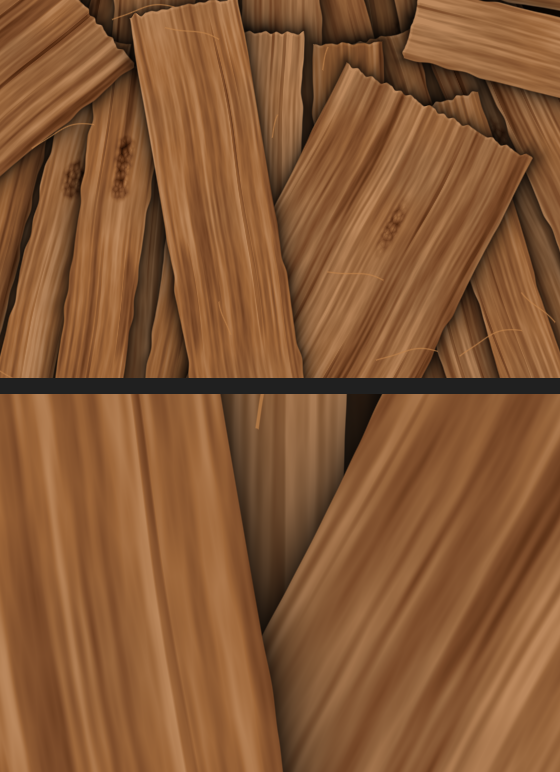
Top, the full canvas; bottom, a detail of the centre.
Give the GLSL for this texture, as a WebGL 2 fragment shader.

```glsl
#version 300 es
precision highp float;
// A heap of split wooden boards: a fan of narrow pieces lies behind a few broad ones.
// Each board is a rotated box with a frayed outline and a soft shadow; its grain is
// layered sines, stretched noise and long cellular flecks, coloured by a wood ramp.
uniform vec2 u_resolution;
out vec4 fragColor;

float hash(vec2 p) {
    p = fract(p * vec2(0.1031, 0.1137));
    p += dot(p, p.yx + 33.3);
    return fract((p.x + p.y) * p.x * 7.31);
}

float noise(vec2 p) {
    vec2 i = floor(p), f = fract(p);
    f = f * f * (3.0 - 2.0 * f);
    return mix(mix(hash(i), hash(i + vec2(1, 0)), f.x),
               mix(hash(i + vec2(0, 1)), hash(i + vec2(1, 1)), f.x), f.y);
}

// Distance to the nearest scattered cell point
float cellular(vec2 p) {
    vec2 i = floor(p), f = fract(p);
    float nearest = 2.0;
    for (int y = -1; y <= 1; y++)
        for (int x = -1; x <= 1; x++) {
            vec2 cell = vec2(x, y);
            vec2 point = vec2(hash(i + cell + 7.0), hash(i + cell + 91.0));
            nearest = min(nearest, length(cell + point - f));
        }
    return nearest;
}

// Wood ramp from crevice to pale fibre; warmth shifts the tan between grey and orange
vec3 woodColor(float tone, float warmth) {
    vec3 crevice = vec3(0.13, 0.05, 0.01), umber = vec3(0.33, 0.17, 0.07);
    vec3 brown = vec3(0.48, 0.29, 0.16), pale = vec3(0.73, 0.53, 0.36);
    vec3 tan_ = mix(vec3(0.58, 0.40, 0.25), vec3(0.62, 0.40, 0.22), warmth);
    float t = clamp(tone, 0.0, 1.0) * 4.0;
    vec3 c = mix(crevice, umber, clamp(t, 0.0, 1.0));
    c = mix(c, brown, clamp(t - 1.0, 0.0, 1.0));
    c = mix(c, tan_, clamp(t - 2.0, 0.0, 1.0));
    return mix(c, pale, clamp(t - 3.0, 0.0, 1.0));
}

// Brightness offset of the grain; q.x runs across the fibres, q.y along them
float grain(vec2 q, float seed) {
    q.x += 0.006 * sin(q.y * 5.0 + seed) + 0.003 * sin(q.y * 13.0 + seed * 2.0);
    vec2 s = q + seed * vec2(3.7, 5.3) + 20.0;
    float bands = 0.5 * sin(q.x * 13.0 + seed) + 0.5 * sin(q.x * 29.0 + seed * 2.3 + q.y);
    float streaks = noise(s * vec2(48.0, 1.3)) - 0.5;
    float fibres = noise(s * vec2(150.0, 4.0)) - 0.5;
    float flecks = cellular(s * vec2(110.0, 14.0)) - 0.45;
    float patches = noise(s * vec2(9.0, 5.0)) - 0.5;
    float crack = smoothstep(0.80, 0.93, noise(s * vec2(62.0, 1.7) + 40.0));
    return 0.08 * bands + 0.36 * streaks + 0.34 * fibres + 0.12 * flecks
         + 0.16 * patches - 0.26 * crack;
}

// Lays one board and its shadow over the colour below; lean is measured from upright
vec3 layBoard(vec3 below, vec2 p, vec2 centre, vec2 halfSize, float lean, float tone, float seed) {
    vec2 along = vec2(sin(lean), cos(lean)), v = p - centre;
    vec2 q = vec2(dot(v, vec2(along.y, -along.x)), dot(v, along));
    vec2 fray = vec2(noise(vec2(q.y * 22.0, seed)), noise(vec2(q.x * 70.0, seed + 9.0))) - 0.5;
    vec2 edge = abs(q) - halfSize + fray * vec2(0.009, 0.012);
    float d = length(max(edge, 0.0)) + min(max(edge.x, edge.y), 0.0);
    if (d > 0.12) return below;

    float t = tone + grain(q, seed);
    t -= 0.14 * smoothstep(0.86, 0.91, q.x / halfSize.x);      // turned side face
    t += 0.13 * smoothstep(-0.010, -0.002, d);                 // pale torn rim
    // Weathered knot on some boards
    vec2 k = (q - halfSize * vec2(0.1, 0.45)) / vec2(0.022, 0.075);
    float knot = step(0.68, hash(vec2(seed, 4.0))) * smoothstep(1.3, 0.4, length(k) + fray.x);
    t -= knot * (0.12 + 0.5 * cellular(q * vec2(90.0, 60.0)));

    float warmth = clamp(hash(vec2(seed, 17.0)) + noise(q * 7.0 + seed) - 0.5, 0.0, 1.0);
    vec3 shaded = below * (1.0 - 0.68 * exp(-max(d, 0.0) / 0.024));
    float pixel = 1.0 / u_resolution.y;
    return mix(shaded, woodColor(t, warmth), smoothstep(pixel, -pixel, d));
}

// Loose curved strand of fibre
vec3 layStrand(vec3 below, vec2 p, vec2 centre, float angle, float reach, float bend) {
    vec2 v = p - centre, dir = vec2(cos(angle), sin(angle));
    vec2 q = vec2(dot(v, dir), dot(v, vec2(-dir.y, dir.x)));
    q.y -= bend * q.x * q.x + 0.004 * sin(q.x * 40.0);
    float d = max(abs(q.y) - 0.0015, abs(q.x) - reach);
    float pixel = 1.0 / u_resolution.y;
    return mix(below, vec3(0.75, 0.51, 0.29), 0.75 * smoothstep(pixel, -pixel, d));
}

void main() {
    vec2 p = gl_FragCoord.xy / u_resolution.y;
    vec3 color = woodColor(0.06, 0.5);

    // Narrow boards fanned towards the middle, shorter ones on top
    for (int i = 0; i < 21; i++) {
        float n = float(i), column = fract(n * 0.618 + 0.1), r = hash(vec2(n, 3.0));
        vec2 centre = vec2(mix(-0.1, 1.6, column), mix(0.45, 0.15 + 0.3 * r, n / 21.0));
        vec2 halfSize = vec2(0.07 + 0.045 * r, mix(0.95, 0.45, n / 21.0));
        float lean = mix(0.36, -0.42, column) + 0.2 * (hash(vec2(n, 8.0)) - 0.5);
        color = layBoard(color, p, centre, halfSize, lean, 0.66 + 0.1 * r, n + 1.0);
    }

    // Broad boards: two in the upper corners, two across the front
    color = layBoard(color, p, vec2(-0.19, 0.70), vec2(0.25, 0.50), 0.88, 0.68, 31.0);
    color = layBoard(color, p, vec2(1.50, 1.06), vec2(0.09, 0.34), -1.40, 0.74, 32.0);
    color = layBoard(color, p, vec2(1.43, 0.86), vec2(0.10, 0.35), -1.33, 0.80, 33.0);
    color = layBoard(color, p, vec2(0.89, 0.17), vec2(0.275, 0.60), 0.47, 0.69, 34.0);
    color = layBoard(color, p, vec2(0.58, 0.43), vec2(0.148, 0.56), -0.17, 0.73, 35.0);

    for (int i = 0; i < 11; i++) {
        float n = float(i), r = hash(vec2(n, 51.0));
        vec2 centre = vec2(fract(n * 0.618 + 0.4) * 1.48, hash(vec2(n, 62.0)));
        color = layStrand(color, p, centre, 1.2 + 2.4 * r, 0.03 + 0.06 * r, 5.0 * (r - 0.5));
    }
    fragColor = vec4(color, 1.0);
}
```
